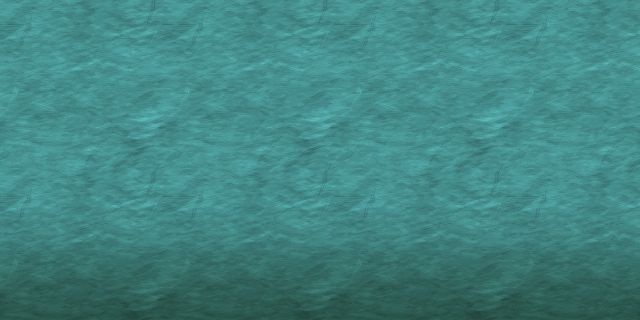
Give the GLSL for this texture, as a WebGL 2 fragment shader.

```glsl
#version 300 es
precision highp float;

#define TILE 0.537        // side of one repeat, in canvas heights
#define WARP 0.005        // waviness of the grain
#define PATCH 0.036       // contrast of broad patches
#define BRUSH 0.056       // contrast of main flakes
#define STREAK 0.066      // contrast of small flakes
#define FIBRE 0.066       // contrast of the finest fibres
#define SCRATCH 0.085     // contrast of steep scratches
#define GLOW 0.150        // extra light on sparse bright flecks
#define FADE_TOP 0.36     // height at which the lower shade begins
#define TEAL vec3(0.275, 0.571, 0.568)
#define SHADE vec3(0.59, 0.58, 0.51)

uniform vec2 u_resolution;
out vec4 fragColor;

const float TAU = 6.2831853;

vec4 hash4(vec2 cell, float seed) {
    vec4 h = fract(vec4(cell.xyx, seed + cell.y) * vec4(0.1031, 0.1030, 0.0973, 0.1099));
    h += dot(h, h.wzxy + 33.33);
    return fract((h.xxyz + h.yzzw) * h.zywx);
}

// Periodic cellular noise: each cell holds one pointed flake with frayed
// edges, laid over the flakes before it.
float flakes(vec2 p, vec2 cells, float lean, float spread, float thickness, float seed) {
    vec2 grid = p * cells;
    vec2 home = floor(grid);
    vec2 halfSize = vec2(0.95, thickness) / cells;
    float tone = 0.0;
    for (int j = -1; j <= 1; j++) {
        for (int i = -1; i <= 1; i++) {
            vec2 cell = home + vec2(i, j);
            vec4 h = hash4(mod(cell, cells) + seed * 7.0, seed);
            vec2 d = (grid - cell - h.xy) / cells;
            float angle = lean + spread * (2.0 * h.w - 1.0);
            float c = cos(angle), s = sin(angle);
            d = vec2(c * d.x + s * d.y, c * d.y - s * d.x) / halfSize;
            float hair = sin(d.y * 11.0 + d.x * (h.x - 0.5) * 8.0 + h.y * TAU);
            float edge = d.x * d.x + abs(d.y) + 0.16 * hair * abs(d.x);
            float cover = 1.0 - smoothstep(0.45, 0.95, edge);
            tone = mix(tone, 2.0 * h.z - 1.0 + 0.3 * hair, cover);
        }
    }
    return tone;
}

// Low sines with whole-number frequencies keep the repeat seamless.
vec2 wavy(vec2 p) {
    vec2 a = TAU * p;
    vec2 slow = vec2(sin(a.y * 5.0 + a.x), sin(a.x + a.y * 2.0));
    vec2 fast = vec2(sin(a.y * 13.0 - a.x * 2.0), sin(a.x * 3.0 - a.y * 4.0 + 1.0));
    return p + WARP * (slow + 0.6 * fast);
}

// Relative brightness of the brushed surface within the repeating square.
float surface(vec2 p) {
    vec2 q = wavy(p);
    float broad = flakes(q, vec2(3.0, 7.0), 0.06, 0.12, 0.85, 3.0);
    float brush = flakes(q, vec2(7.0, 15.0), 0.10, 0.22, 0.75, 11.0);
    float streak = flakes(q, vec2(13.0, 30.0), 0.09, 0.30, 0.70, 23.0);
    float fibre = flakes(q, vec2(27.0, 60.0), 0.06, 0.35, 0.75, 37.0);
    float scratch = flakes(q, vec2(8.0, 9.0), 0.25, 1.00, 0.20, 51.0);
    float fleck = flakes(q, vec2(5.0, 8.0), 0.10, 0.20, 0.55, 67.0);

    float tone = PATCH * broad + BRUSH * brush + STREAK * streak;
    tone += FIBRE * fibre + SCRATCH * scratch * abs(scratch);
    float lit = smoothstep(0.50, 1.00, fleck);
    return tone + GLOW * lit * (0.6 + 0.4 * streak);
}

void main() {
    vec2 uv = gl_FragCoord.xy / u_resolution.y;
    float tone = clamp(surface(uv / TILE), -0.22, 0.27);
    vec3 color = TEAL * (1.0 + tone);

    // Shade rising from the lower edge
    float shade = clamp(1.0 - uv.y / FADE_TOP, 0.0, 1.0);
    color *= mix(vec3(1.0), SHADE, shade);
    fragColor = vec4(color, 1.0);
}
```
